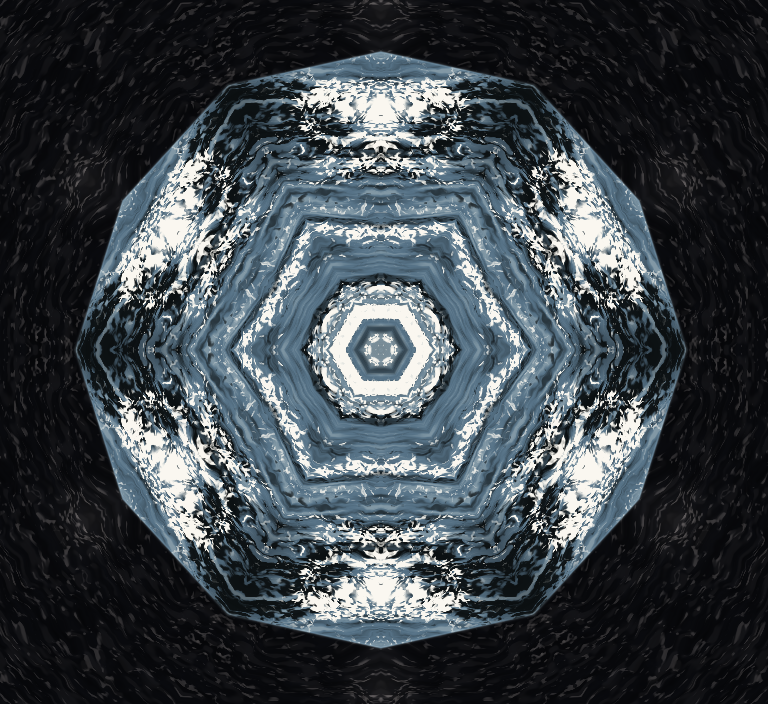
Reproduce this pattern procedurally as a Shadertoy shader.

```glsl
// A sixfold kaleidoscope of glittering blue water in hexagonal rings on dark rippled ground.

const float PI = 3.14159265;
const vec2 CENTER = vec2(0.496, 0.503);
const float DISC_RADIUS = 0.426;

const vec3 BLACK = vec3(0.035, 0.05, 0.055);
const vec3 SLATE = vec3(0.15, 0.20, 0.23);
const vec3 WATER = vec3(0.34, 0.45, 0.53);
const vec3 MIST = vec3(0.58, 0.66, 0.70);
const vec3 GLARE = vec3(0.98, 0.97, 0.94);
const vec3 GROUND = vec3(0.025, 0.028, 0.038);
const vec3 PEBBLE = vec3(0.36, 0.34, 0.33);

float hash(vec2 p) {
    return fract(sin(dot(p, vec2(127.1, 311.7))) * 43758.545);
}

float noise(vec2 p) {
    vec2 i = floor(p), f = fract(p);
    f = f * f * (3.0 - 2.0 * f);
    float low = mix(hash(i), hash(i + vec2(1, 0)), f.x);
    float high = mix(hash(i + vec2(0, 1)), hash(i + vec2(1, 1)), f.x);
    return mix(low, high, f.y);
}

float fbm(vec2 p) {
    float sum = 0.0, gain = 0.53;
    for (int i = 0; i < 4; i++) {
        sum += gain * noise(p);
        p = mat2(0.96, 0.28, -0.28, 0.96) * p * 2.03 + 17.3;
        gain *= 0.5;
    }
    return sum;
}

// Soft interval from a to b
float plateau(float x, float a, float b, float soft) {
    return smoothstep(a - soft, a + soft, x) * (1.0 - smoothstep(b - soft, b + soft, x));
}

// Soft elliptical spot
float spot(vec2 p, vec2 center, vec2 size) {
    vec2 d = (p - center) / size;
    return exp(-dot(d, d));
}

// Soft grains that cover more as density grows from 0 to 1.4
float speckle(vec2 p, float density) {
    float grain = 0.6 * noise(p) + 0.4 * noise(p * 1.9 + 9.0);
    return smoothstep(0.92 - density, 1.42 - density, smoothstep(0.15, 0.85, grain));
}

// Mirrors the plane into one wedge: x along a ring side, y away from the center
vec2 foldHexagon(vec2 p) {
    float angle = abs(mod(atan(p.x, p.y) + PI / 6.0, PI / 3.0) - PI / 6.0);
    return length(p) * vec2(sin(angle), cos(angle));
}

// Density of the white glints
float glintDensity(vec2 w, float v, float corner, float ragged) {
    float d = 0.55 * plateau(v, -0.1, 0.055, 0.01);
    d += 1.3 * plateau(v, 0.104, 0.150, 0.008);
    d += 0.45 * plateau(v, 0.150, 0.225, 0.02);
    d += 0.50 * plateau(v, 0.310, 0.322, 0.008) * smoothstep(0.04, 0.16, w.x);
    d += 0.62 * plateau(v, 0.355, 0.415, 0.02);
    d += 0.25 * plateau(v, 0.46, 0.50, 0.02);
    d += 0.35 * plateau(v, 0.535, 0.56, 0.015);
    d += plateau(v, 0.57, 0.71, 0.03) * (0.20 + 0.42 * exp(-w.x * w.x / 0.035));
    d += 1.20 * spot(w, vec2(0.0, 0.80), vec2(0.20, 0.085));
    d += 0.55 * spot(w, vec2(0.21, 0.86), vec2(0.10, 0.06));
    d += 0.70 * spot(w, vec2(0.20, 0.735), vec2(0.07, 0.025));
    d += 0.40 * plateau(v, 0.645, 0.67, 0.015) * smoothstep(0.8, 1.0, corner);
    d += 0.20 * plateau(v, 0.965, 1.0, 0.01);
    d -= 0.8 * spot(w, vec2(0.15, 0.745), vec2(0.06, 0.02));
    return d + 1.3 * (ragged - 0.52) * smoothstep(0.05, 0.4, d) * smoothstep(0.12, 0.3, v);
}

// Density of the black troughs
float troughDensity(vec2 w, float v, float streak) {
    float d = 0.50 * plateau(v, 0.185, 0.245, 0.02);
    d += 0.40 * plateau(v, 0.335, 0.35, 0.015);
    d += 0.45 * plateau(v, 0.42, 0.44, 0.015);
    d += 0.38 * plateau(v, 0.495, 0.51, 0.012);
    d += 0.62 * plateau(v, 0.565, 0.72, 0.03);
    d += 0.90 * plateau(v, 0.70, 0.91, 0.035) * smoothstep(0.05, 0.30, w.x);
    d += 0.9 * spot(w, vec2(0.15, 0.745), vec2(0.07, 0.025));
    return d + 1.4 * (0.48 - streak) * smoothstep(0.48, 0.65, v);
}

vec3 waterColor(vec2 w) {
    float corner = w.x / max(w.y * 0.577, 0.001);
    float bend = fbm(w * vec2(9.0, 13.0));
    float ragged = fbm(w * vec2(15.0, 24.0) + 5.0);
    float v = w.y + 0.06 * (bend - 0.5) * smoothstep(0.1, 0.5, w.y);
    float streak = fbm(vec2(w.x * 6.0, v * 62.0));
    vec3 color = mix(SLATE, WATER, smoothstep(0.20, 0.58, streak));
    color = mix(color, MIST, 0.7 * smoothstep(0.55, 0.80, streak));
    color = mix(color, SLATE, 0.6 * plateau(v, 0.065, 0.08, 0.006));
    color = mix(color, MIST, 0.7 * plateau(v, -0.1, 0.058, 0.008));
    color = mix(color, MIST, 0.5 * plateau(v, 0.15, 0.20, 0.02));
    color *= 1.0 - 0.3 * smoothstep(0.6, 0.95, corner) * smoothstep(0.5, 0.7, v);
    vec2 drift = w + 0.07 * vec2(ragged, bend) + 0.12 * vec2(w.y, w.x);
    float trough = speckle(drift * vec2(42.0, 100.0) + 31.0, troughDensity(w, v, streak));
    float glint = speckle(drift * vec2(85.0, 110.0), glintDensity(w, v, corner, ragged));
    return mix(mix(color, BLACK, 0.92 * trough), GLARE, glint);
}

vec3 groundColor(vec2 w) {
    float r = length(w), angle = atan(w.x, w.y);
    float bend = fbm(w * 5.0);
    vec2 q = vec2(angle * 28.0 + bend * 5.0, r * 80.0 + bend * 10.0);
    float patchGlow = spot(w, vec2(0.0, 1.13), vec2(0.10, 0.10));
    float loop = abs(length((w - vec2(0.56, 0.97)) / vec2(1.0, 0.7)) - 0.07);
    float density = 0.18 + 0.20 * patchGlow + 0.14 * exp(-loop * loop * 6000.0);
    vec3 color = GROUND * (0.7 + fbm(q * 0.7)) + PEBBLE * 0.14 * patchGlow;
    color += PEBBLE * 0.10 * smoothstep(0.45, 0.80, noise(q));
    return color + PEBBLE * 0.75 * speckle(q * vec2(1.8, 1.3), density);
}

void mainImage(out vec4 fragColor, in vec2 fragCoord) {
    float scale = iResolution.y * DISC_RADIUS;
    vec2 wedge = foldHexagon((fragCoord - CENTER * iResolution.xy) / scale);

    // Twelve-sided rim with a thin pale edge
    float rim = dot(wedge, vec2(0.2146, 0.977)) - 0.972;
    float inside = 1.0 - smoothstep(-1.0 / scale, 1.0 / scale, rim);
    vec3 color = mix(groundColor(wedge), waterColor(wedge), inside);
    color += MIST * 0.18 * exp(-rim * rim * 50000.0);
    fragColor = vec4(clamp(color, 0.0, 1.0), 1.0);
}
```
